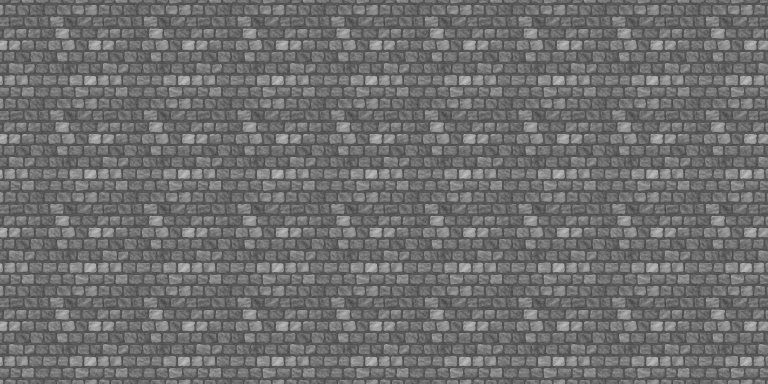
Reproduce this texture procedurally as a Shadertoy shader.

```glsl
// Grey cobblestone paving: a tile of 7 x 8 staggered stones, repeated.
// Each stone is a wobbly rounded box with its own tone and chipped grain,
// separated by rough dark joints. Lengths are measured in row heights.

const float TILES_ACROSS = 8.2;
const vec2 STONES = vec2(7.0, 8.0);
const float STONE_WIDTH = 8.0 / 7.0;
const float ROW_SHIFT = 0.56;
const float JOINT_HALF = 0.068;
const float JOINT_TONE = 0.345;

// Per row: stagger, mean tone, and the columns of two pale stones.
const vec4 ROW_STYLE[8] = vec4[8](
    vec4(0.26, 0.465, 1.0, 4.0), vec4(0.66, 0.485, 1.0, 5.0),
    vec4(0.17, 0.505, 5.0, 6.0), vec4(0.70, 0.465, 3.0, 0.0),
    vec4(0.20, 0.475, 2.0, 4.0), vec4(0.65, 0.495, 3.0, 6.0),
    vec4(0.15, 0.460, 4.0, 1.0), vec4(0.78, 0.440, 1.0, 3.0));

float hash(vec2 p) {
    vec3 q = fract(p.xyx * vec3(0.1031, 0.1030, 0.0973));
    q += dot(q, q.yzx + 33.33);
    return fract((q.x + q.y) * q.z);
}

// Value noise that wraps after the given number of lattice cells.
float noise(vec2 p, vec2 period) {
    vec2 i = floor(p), f = fract(p);
    f = f * f * (3.0 - 2.0 * f);
    vec2 a = mod(i, period), b = mod(i + 1.0, period);
    return mix(mix(hash(a), hash(vec2(b.x, a.y)), f.x),
               mix(hash(vec2(a.x, b.y)), hash(b), f.x), f.y);
}

float roundedBox(vec2 p, vec2 halfSize, float radius) {
    vec2 q = abs(p) - halfSize + radius;
    return length(max(q, 0.0)) + min(max(q.x, q.y), 0.0) - radius;
}

// Left edge of a stone, in stone widths, with uneven spacing.
float leftEdge(float column, float row) {
    return column + 0.22 * (hash(vec2(mod(column, STONES.x), row) + 17.0) - 0.5);
}

// Slanted chips and fine grit on a stone face, about -1 to 1.
float chippedGrain(vec2 p, float seed) {
    float angle = mix(-0.9, 0.7, seed);
    vec2 along = vec2(cos(angle), sin(angle));
    vec2 q = vec2(dot(p, along), dot(p, vec2(-along.y, along.x)));
    vec2 origin = vec2(40.0 + 60.0 * seed);
    float chips = noise(q * vec2(2.3, 6.5) + origin, vec2(1024.0));
    float grit = noise(p * 10.0 + origin, vec2(1024.0));
    return 1.3 * (chips - 0.5) + 0.8 * (grit - 0.5);
}

float paving(vec2 p, float blur) {
    // Find the row and stone that hold this point.
    float row = floor(p.y), rowId = mod(row, STONES.y);
    vec4 style = ROW_STYLE[int(rowId)];
    float x = p.x / STONE_WIDTH - style.x;
    float column = floor(x);
    if (x < leftEdge(column, rowId)) column -= 1.0;
    else if (x > leftEdge(column + 1.0, rowId)) column += 1.0;
    float left = leftEdge(column, rowId), right = leftEdge(column + 1.0, rowId);
    vec2 id = vec2(mod(column, STONES.x), rowId);
    float seed = hash(id + 5.0);

    // Outline, slightly tilted and wobbled.
    vec2 local = vec2((x - 0.5 * (left + right)) * STONE_WIDTH, p.y - row - 0.5);
    float tilt = 0.10 * (hash(id + 31.0) - 0.5);
    vec2 face = local + tilt * vec2(-local.y, local.x);
    vec2 halfSize = vec2(0.5 * (right - left) * STONE_WIDTH, 0.5) - JOINT_HALF;
    halfSize.y -= 0.05 * hash(id + 47.0);
    float wobble = noise(local * 4.0 + 20.0 + 50.0 * seed, vec2(1024.0)) - 0.5;
    float d = roundedBox(face, halfSize, 0.16) + 0.07 * wobble;

    // Stone tone, with two paler stones in every row.
    float pale = max(step(abs(id.x - style.z), 0.5), step(abs(id.x - style.w), 0.5));
    float tone = style.y + 0.12 * (seed - 0.5) + 0.065 * pale;
    tone += 0.13 * chippedGrain(local, seed);

    // Rim lit from the upper left, falling dark at the lower right.
    float rim = smoothstep(-0.16, -0.02, d);
    float facing = dot(local / halfSize, vec2(-0.4, 0.7));
    tone += rim * (0.06 * facing - 0.01);

    // Joint filling, darkest where it meets the stone.
    float sand = noise(p * vec2(7.0 / STONE_WIDTH, 7.0), STONES * 7.0);
    float joint = JOINT_TONE + 0.07 * (sand - 0.5);
    joint -= 0.07 * (1.0 - smoothstep(0.0, 0.07, d));
    return mix(tone, joint, smoothstep(-blur, blur, d));
}

void mainImage(out vec4 fragColor, in vec2 fragCoord) {
    float scale = TILES_ACROSS * STONES.y / iResolution.x;
    float tone = 0.0;
    // Average four samples so that fine grain stays smooth.
    for (int i = 0; i < 4; i++) {
        vec2 offset = vec2(float(i % 2), float(i / 2)) * 0.5 - 0.25;
        vec2 p = (fragCoord + offset) * scale + vec2(0.0, ROW_SHIFT);
        tone += 0.25 * paving(p, 0.3 * scale);
    }
    fragColor = vec4(vec3(clamp(tone, 0.0, 1.0)), 1.0);
}
```
